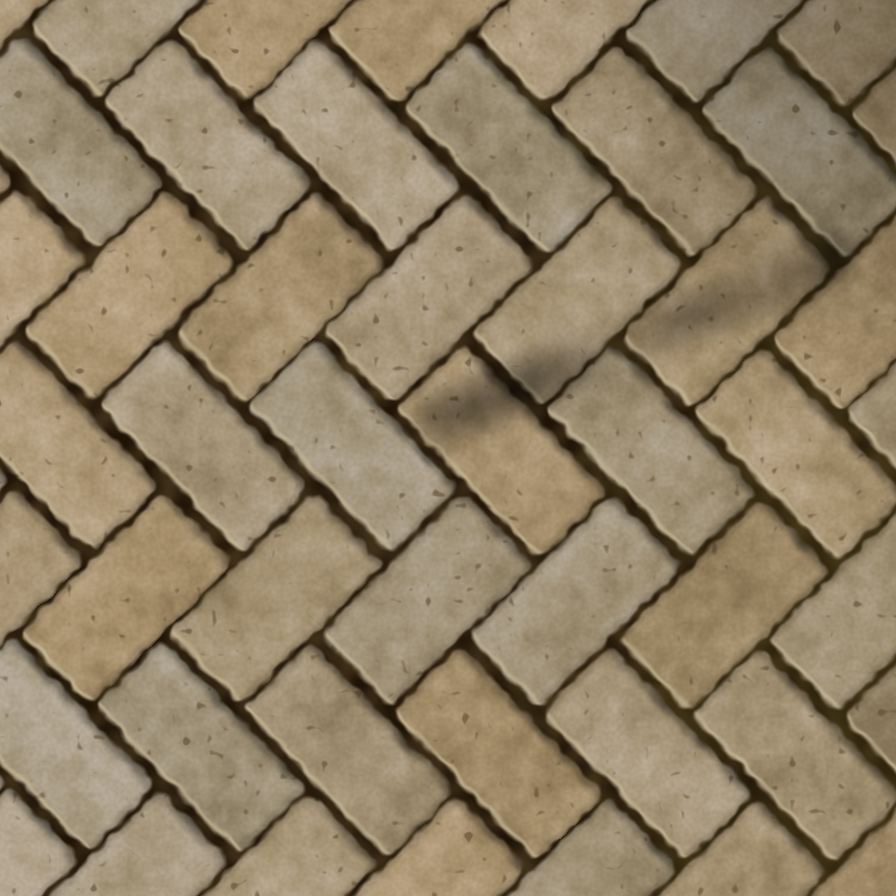
A WebGL 2 fragment shader for this texture:

```glsl
#version 300 es
precision highp float;
// Diagonal herringbone paving of worn tan bricks with dark sanded joints.

uniform vec2 u_resolution;
out vec4 fragColor;

// Layout: half pitch of the zigzag, one brick corner, slight tilt of the paving
const vec2 HALF_PITCH = vec2(0.0834, 0.0842);
const vec2 ANCHOR = vec2(0.107, 0.883);
const float TILT = 0.0135;

// Brick shape, in brick widths
const vec2 HALF_GAP = vec2(0.024, 0.048);
const float CORNER = 0.09;
const float WOBBLE = 0.045;
const float SHIFT = 0.03;
const float RIM_WIDTH = 0.024;
const float SHADE_WIDTH = 0.13;

// Colours
const vec3 PALE = vec3(0.72, 0.66, 0.57);
const vec3 MID = vec3(0.64, 0.57, 0.45);
const vec3 DULL = vec3(0.53, 0.46, 0.34);
const vec3 RIM = vec3(0.80, 0.74, 0.60);
const vec3 PIT = vec3(0.36, 0.29, 0.19);
const vec3 SAND = vec3(0.27, 0.21, 0.11);
const vec3 DEEP = vec3(0.12, 0.075, 0.025);
const vec3 MOSS = vec3(0.29, 0.25, 0.09);

// Soft dark stain running across several bricks
const vec2 STAIN_START = vec2(0.49, 0.53);
const vec2 STAIN_END = vec2(0.92, 0.71);
const float STAIN_WIDTH = 0.05;

vec2 hash2(vec2 p) {
    vec3 q = fract(p.xyx * vec3(0.1031, 0.1030, 0.0973));
    q += dot(q, q.yzx + 33.33);
    return fract((q.xx + q.yz) * q.zy);
}

float cornerSlope(vec2 cell, vec2 offset) {
    float angle = 6.2832 * hash2(cell).x;
    return dot(vec2(cos(angle), sin(angle)), offset);
}

// Gradient noise, roughly -0.7 to 0.7
float noise(vec2 p) {
    vec2 i = floor(p), f = fract(p);
    vec2 w = f * f * f * (f * (f * 6.0 - 15.0) + 10.0);
    vec2 e = vec2(1.0, 0.0);
    float low = mix(cornerSlope(i, f), cornerSlope(i + e, f - e), w.x);
    float high = mix(cornerSlope(i + e.yx, f - e.yx), cornerSlope(i + 1.0, f - 1.0), w.x);
    return mix(low, high, w.y);
}

float fbm(vec2 p) {
    float sum = 0.0, gain = 1.0;
    for (int i = 0; i < 4; i++) {
        sum += gain * noise(p);
        p = mat2(1.6, 1.2, -1.2, 1.6) * p + 17.3;
        gain *= 0.5;
    }
    return sum;
}

float roundedBox(vec2 p, vec2 halfSize, float radius) {
    vec2 q = abs(p) - halfSize + radius;
    return length(max(q, 0.0)) + min(max(q.x, q.y), 0.0) - radius;
}

float segmentDistance(vec2 p, vec2 a, vec2 b) {
    vec2 ab = b - a;
    return length(p - a - ab * clamp(dot(p - a, ab) / dot(ab, ab), 0.0, 1.0));
}

void main() {
    vec2 uv = gl_FragCoord.xy / u_resolution;

    // Brick axes: x runs down-right, y runs up-right
    vec2 q = mat2(cos(TILT), sin(TILT), -sin(TILT), cos(TILT)) * (uv - ANCHOR) / HALF_PITCH;
    vec2 grid = 0.5 * vec2(q.x - q.y, q.x + q.y);
    grid += WOBBLE * vec2(noise(uv * 45.0), noise(uv * 45.0 + 70.0));

    // Herringbone: four cells per repeat form one brick along each axis
    vec2 cell = floor(grid);
    float phase = mod(cell.x - cell.y, 4.0);
    vec2 size = phase < 1.5 ? vec2(2.0, 1.0) : vec2(1.0, 2.0);
    vec2 back = vec2(abs(phase - 1.0) < 0.5, abs(phase - 2.0) < 0.5);
    vec2 origin = cell - back;
    vec2 id = hash2(origin + 50.0);
    vec2 local = grid - origin - 0.5 * size + SHIFT * (id - 0.5);
    vec2 halfSize = 0.5 * size - HALF_GAP;
    float edge = roundedBox(local, halfSize, CORNER);

    // Brick face: tone per brick, mottling, tint and pits
    vec2 stone = uv + id * 9.0;
    float tone = 0.56 + 0.45 * (id.x - 0.5) - 0.35 * (uv.x - 0.5);
    tone += 0.45 * fbm(stone * 9.0) + 0.32 * fbm(stone * 38.0);
    tone = clamp(tone, 0.0, 1.0);
    vec3 face = mix(mix(DULL, MID, min(2.0 * tone, 1.0)), PALE, max(2.0 * tone - 1.0, 0.0));
    face *= 1.0 + (id.y - 0.5) * vec3(0.07, 0.0, -0.10);
    face *= 1.0 + 0.06 * noise(uv * 190.0);
    float pits = smoothstep(0.40, 0.62, noise(stone * 75.0) + 0.25 * noise(stone * 14.0));
    face = mix(face, PIT, 0.6 * pits);

    // Worn edges: shaded upper right, bright rim lower left
    float wear = 0.5 + 0.7 * noise(uv * 32.0);
    face *= 1.0 - 0.5 * wear * smoothstep(SHADE_WIDTH, 0.0, halfSize.y - local.y);
    face *= 1.0 - 0.16 * smoothstep(-0.09, 0.0, edge);
    float rim = (local.y + halfSize.y - 0.035) / RIM_WIDTH;
    face = mix(face, RIM, (0.45 + 0.4 * wear) * exp(-rim * rim));

    // Joints: sand over deep shadow, mossier to the right
    vec3 joint = mix(DEEP, SAND, clamp(0.4 + 0.9 * noise(uv * 40.0), 0.0, 1.0));
    float moss = smoothstep(0.5, 1.0, uv.x + 0.3 * noise(uv * 11.0));
    joint = mix(joint, MOSS, 0.4 * moss);
    float blur = 0.02 + 4.0 / u_resolution.y;
    vec3 color = mix(face, joint, smoothstep(-blur, blur, edge + 0.02 * noise(uv * 85.0)));

    // Stain and the dimmer upper right corner
    float stain = smoothstep(STAIN_WIDTH, 0.0, segmentDistance(uv, STAIN_START, STAIN_END));
    color *= 1.0 - 0.42 * stain * clamp(0.65 + noise(uv * 8.0), 0.0, 1.0);
    color *= 1.0 - 0.22 * smoothstep(0.5, 0.0, distance(uv, vec2(1.0)));
    fragColor = vec4(color, 1.0);
}
```
